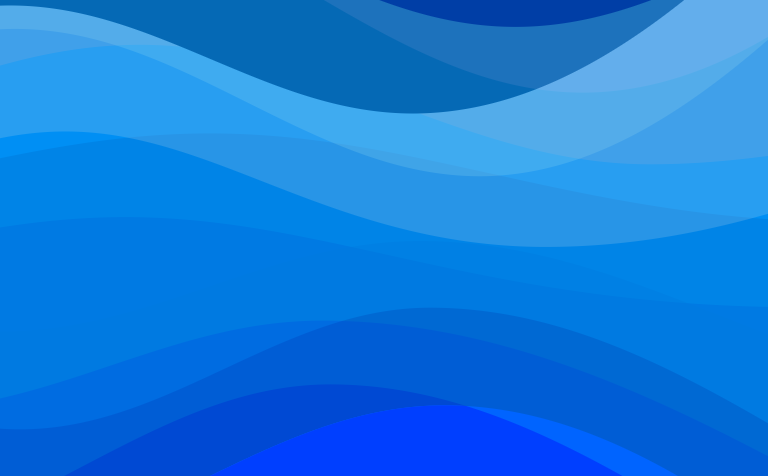
Give the GLSL for this background, as a Shadertoy shader.

```glsl
// Overlapping translucent blue waves, from pale bands at the top to vivid hills below.

// A wave eases through three turning points; skew sharpens (+) or flattens (-) the middle one.
struct Wave { vec2 left, middle, right; float skew; };

// Upper waves: each fills the area above its line
const Wave NAVY_DIP    = Wave(vec2(0.020, 1.272), vec2(0.671, 0.9435), vec2(1.322, 1.272), 0.0);
const Wave VEIL_DIP    = Wave(vec2(0.033, 1.243), vec2(0.759, 0.8054), vec2(2.061, 2.230), 0.0);
const Wave TEAL_DIP    = Wave(vec2(0.013, 0.9885), vec2(0.538, 0.7615), vec2(1.970, 2.435), 0.0);
const Wave PALE_BAND   = Wave(vec2(0.0195, 0.9393), vec2(0.625, 0.6297), vec2(1.797, 1.866), 0.0);
const Wave HAZE_BAND   = Wave(vec2(0.182, 0.9059), vec2(0.846, 0.6548), vec2(1.367, 0.7427), 0.0);
const Wave MIST_BAND   = Wave(vec2(0.085, 0.7238), vec2(0.710, 0.4812), vec2(1.361, 0.684), -0.15);
const Wave SKY_BAND    = Wave(vec2(-0.560, 0.5335), vec2(0.273, 0.7197), vec2(1.107, 0.5335), 0.1);

// Lower waves: each fills the area below its line
const Wave DEEP_SWELL  = Wave(vec2(-0.716, 0.3546), vec2(0.163, 0.5439), vec2(1.042, 0.3546), 0.2);
const Wave FAINT_SWELL = Wave(vec2(0.0, 0.3033), vec2(0.547, 0.4937), vec2(1.328, 0.180), 0.0);
const Wave SHADE_HILL  = Wave(vec2(0.026, 0.098), vec2(0.560, 0.3536), vec2(1.602, -0.287), 0.0);
const Wave BLUE_HILL   = Wave(vec2(-0.130, 0.138), vec2(0.419, 0.3264), vec2(1.852, -0.479), 0.0);
const Wave ROYAL_HILL  = Wave(vec2(-0.221, -0.157), vec2(0.430, 0.1925), vec2(1.471, -0.460), 0.0);
const Wave VIVID_HILL  = Wave(vec2(-0.072, -0.180), vec2(0.579, 0.1485), vec2(1.751, -0.799), 0.0);

// Tints: colour and opacity
const vec3 BASE        = vec3(0.0, 0.518, 0.906);
const vec4 SKY_TINT    = vec4(0.0, 0.561, 0.957, 1.0);
const vec4 MIST_TINT   = vec4(0.775, 0.85, 0.90, 0.20);
const vec4 HAZE_TINT   = vec4(0.80, 0.68, 0.75, 0.15);
const vec4 PALE_TINT   = vec4(0.62, 0.87, 0.93, 0.20);
const vec4 TEAL_TINT   = vec4(0.02, 0.412, 0.71, 1.0);
const vec4 VEIL_TINT   = vec4(0.95, 0.75, 0.97, 0.10);
const vec4 NAVY_TINT   = vec4(0.0, 0.243, 0.651, 1.0);
const vec4 DEEP_TINT   = vec4(0.0, 0.478, 0.89, 1.0);
const vec4 FAINT_TINT  = vec4(0.0, 0.475, 0.867, 0.35);
const vec4 SHADE_TINT  = vec4(0.0, 0.21, 0.67, 0.25);
const vec4 BLUE_TINT   = vec4(0.0, 0.115, 0.88, 0.15);
const vec4 ROYAL_TINT  = vec4(0.0, 0.286, 0.827, 1.0);
const vec4 BRIGHT_TINT = vec4(0.0, 0.392, 1.0, 1.0);
const vec4 VIVID_TINT  = vec4(0.0, 0.247, 1.0, 1.0);

const float PI = 3.14159;

// Height of a wave line at x
float waveHeight(Wave w, float x) {
    vec2 end = x < w.middle.x ? w.left : w.right;
    float phase = PI * (x - w.middle.x) / (end.x - w.middle.x);
    phase += w.skew * sin(phase);
    return mix(w.middle.y, end.y, 0.5 - 0.5 * cos(phase));
}

// Smooth coverage of the area above a wave line
float above(Wave w, vec2 p) {
    float d = p.y - waveHeight(w, p.x);
    float pixel = length(vec2(dFdx(d), dFdy(d)));
    return clamp(0.5 + d / max(pixel, 1e-5), 0.0, 1.0);
}

float below(Wave w, vec2 p) {
    return 1.0 - above(w, p);
}

void blend(inout vec3 color, vec4 tint, float coverage) {
    color = mix(color, tint.rgb, tint.a * coverage);
}

void mainImage(out vec4 fragColor, in vec2 fragCoord) {
    vec2 p = fragCoord / iResolution.xy;
    vec3 color = BASE;

    // Calm middle water
    blend(color, DEEP_TINT, below(DEEP_SWELL, p));
    blend(color, FAINT_TINT, below(FAINT_SWELL, p));

    // Pale bands, then the dark dips hanging from the top
    blend(color, SKY_TINT, above(SKY_BAND, p));
    blend(color, MIST_TINT, above(MIST_BAND, p));
    blend(color, HAZE_TINT, above(HAZE_BAND, p));
    blend(color, PALE_TINT, above(PALE_BAND, p));
    blend(color, TEAL_TINT, above(TEAL_DIP, p));
    blend(color, VEIL_TINT, above(VEIL_DIP, p));
    blend(color, NAVY_TINT, above(NAVY_DIP, p));

    // Hills rising from the bottom; the vivid one deepens where it crosses the royal one
    float royal = below(ROYAL_HILL, p);
    float vivid = below(VIVID_HILL, p);
    blend(color, SHADE_TINT, below(SHADE_HILL, p));
    blend(color, BLUE_TINT, below(BLUE_HILL, p));
    blend(color, ROYAL_TINT, royal);
    blend(color, BRIGHT_TINT, vivid);
    blend(color, VIVID_TINT, vivid * royal);

    fragColor = vec4(color, 1.0);
}
```
